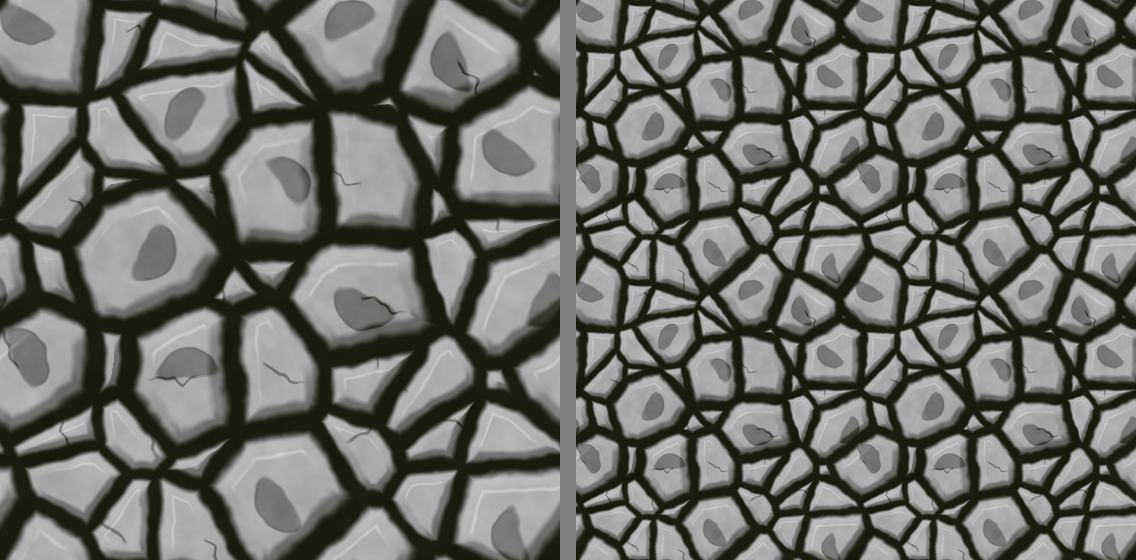
Left: one tile. Right: repeated 2 by 2.
Give the GLSL for this texture, as a three.js fragment shader.

```glsl
// Seamless wall of bevelled, angular grey stones set in dark mortar.
varying vec2 vUv;

const float GRID = 7.0; // stone sites across the tile

float hash(vec2 p) {
  vec3 q = fract(vec3(p.xyx) * 0.1031);
  q += dot(q, q.yzx + 33.33);
  return fract((q.x + q.y) * q.z);
}

// Value noise that wraps after a whole number of steps.
float noise(vec2 p, float period) {
  vec2 i = floor(p), f = fract(p);
  f = f * f * (3.0 - 2.0 * f);
  vec2 lo = mod(i, period), hi = mod(i + 1.0, period);
  return mix(mix(hash(lo), hash(vec2(hi.x, lo.y)), f.x),
             mix(hash(vec2(lo.x, hi.y)), hash(hi), f.x), f.y);
}

float fbm(vec2 uv, float freq) {
  return 0.5 * noise(uv * freq, freq)
       + 0.3 * noise(uv * freq * 2.0 + 5.0, freq * 2.0)
       + 0.2 * noise(uv * freq * 4.0 + 9.0, freq * 4.0);
}

// Site position (xy) and stone size from 0 to 1 (z) for one grid cell.
vec3 stoneSite(vec2 cell) {
  vec2 id = mod(cell, GRID);
  vec2 jitter = vec2(hash(id + 11.3), hash(id + 47.7));
  return vec3(cell + 0.12 + 0.76 * jitter, smoothstep(0.4, 0.9, hash(id + 83.1)));
}

// Squared distance reduced by size, so that big stones claim more room.
float power(vec2 p, vec3 site) {
  vec2 d = p - site.xy;
  return dot(d, d) - 0.75 * site.z;
}

vec2 rotate(vec2 p, float a) {
  return vec2(cos(a) * p.x - sin(a) * p.y, sin(a) * p.x + cos(a) * p.y);
}

void main() {
  // Brushed wobble of the outlines
  vec2 wobble = vec2(fbm(vUv, 14.0), fbm(vUv + 0.37, 14.0)) - 0.5;
  vec2 p = vUv * GRID + 0.13 * wobble;
  vec2 base = floor(p);

  // Find the stone that owns this point
  vec3 stone = vec3(0.0);
  vec2 id = vec2(0.0);
  float best = 1e5;
  for (int j = -2; j <= 2; j++) {
    for (int i = -2; i <= 2; i++) {
      vec2 cell = base + vec2(float(i), float(j));
      vec3 site = stoneSite(cell);
      float d = power(p, site);
      if (d < best) {
        best = d;
        stone = site;
        id = mod(cell, GRID);
      }
    }
  }

  // Distance to the nearest joint, and a blended outward direction
  float edge = 1e5;
  vec2 outward = vec2(0.0);
  for (int j = -3; j <= 3; j++) {
    for (int i = -3; i <= 3; i++) {
      vec3 site = stoneSite(base + vec2(float(i), float(j)));
      vec2 gap = site.xy - stone.xy;
      float len = length(gap);
      if (len > 0.001) {
        float d = (power(p, site) - best) / (2.0 * len);
        edge = min(edge, d);
        outward += gap / len * exp(-22.0 * d);
      }
    }
  }
  outward /= length(outward) + 1e-6;
  float light = dot(outward, normalize(vec2(-0.45, 0.9)));
  float depth = edge / mix(0.6, 1.0, stone.z);
  float smear = fbm(vUv, 9.0) - 0.5;

  // Mottled face, shaded lower bevel and bright upper ridge
  float face = 0.67 + 0.10 * smear + 0.07 * (fbm(vUv, 34.0) - 0.5);
  float bevel = 1.0 - smoothstep(0.25, 0.36, depth + 0.12 * smear);
  face -= 0.25 * bevel * smoothstep(0.15, -0.75, light);
  face += 0.04 * bevel * max(light, 0.0);
  float ridge = smoothstep(0.04, 0.0, abs(depth - 0.32));
  face += 0.10 * ridge * smoothstep(0.0, 0.6, light) * smoothstep(-0.2, 0.1, smear);

  // Worn hollows with a darker rim on some large stones
  float pick = hash(id + 19.9);
  vec2 local = rotate(p - stone.xy, 6.28 * hash(id + 61.4));
  float large = smoothstep(0.2, 0.5, stone.z);
  vec2 h = local - vec2(0.12, 0.05);
  h.x += 0.7 * h.y * h.y;
  float hollow = length(h / vec2(0.20, 0.38)) - 1.0 + 0.7 * smear;
  float worn = large * step(0.35, pick);
  face -= worn * 0.21 * smoothstep(0.12, -0.12, hollow);
  face -= worn * 0.12 * smoothstep(0.14, 0.0, abs(hollow)) * smoothstep(-0.1, 0.25, h.x + 0.1);

  // Jagged hairline cracks
  float zigzag = 0.16 * (noise(vec2(local.y * 7.0, pick * 40.0), 64.0) - 0.5)
               + 0.05 * abs(fract(local.y * 4.0) - 0.5);
  float crack = smoothstep(0.030, 0.006, abs(local.x + 0.10 - zigzag));
  crack *= smoothstep(-0.05, 0.05, local.y) * smoothstep(0.65, 0.45, local.y);
  face -= 0.24 * crack * step(pick, 0.6);

  // Soft mortar joints, tinted olive in the darks
  float joint = depth + 0.10 * smear + 0.05 * (fbm(vUv, 28.0) - 0.5);
  float lower = 0.03 * smoothstep(0.2, -0.6, light);
  float cover = smoothstep(0.07 + lower, 0.20 + lower, joint);
  float tone = mix(0.085 + 0.03 * fbm(vUv, 16.0), face, cover);
  float olive = 0.045 * (1.0 - smoothstep(0.08, 0.5, tone));
  gl_FragColor = vec4(tone, tone, tone - olive, 1.0);
}
```
